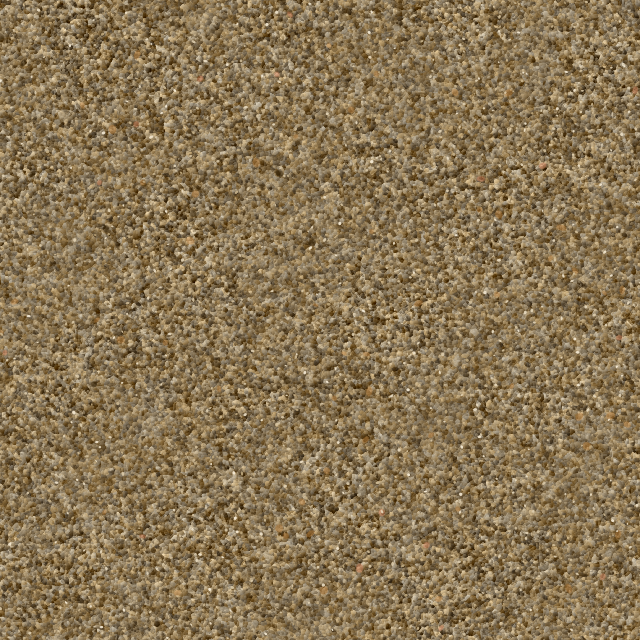
A Shadertoy shader for this texture:

```glsl
vec3 hash3(vec2 p) {
    vec3 q = fract(p.xyx * vec3(0.1031, 0.1030, 0.0973));
    q += dot(q, q.yxz + 33.33);
    return fract((q.xxy + q.yzz) * q.zyx);
}

float gradientDot(vec2 cell, vec2 offset) {
    float angle = 6.2832 * hash3(cell + 71.0).x;
    return dot(vec2(cos(angle), sin(angle)), offset);
}

float gradientNoise(vec2 p) {
    vec2 i = floor(p), f = fract(p);
    vec2 u = f * f * f * (f * (f * 6.0 - 15.0) + 10.0);
    float low = mix(gradientDot(i, f), gradientDot(i + vec2(1, 0), f - vec2(1, 0)), u.x);
    float high = mix(gradientDot(i + vec2(0, 1), f - vec2(0, 1)), gradientDot(i + 1.0, f - 1.0), u.x);
    return mix(low, high, u.y);
}

// Rotates and stretches an offset so that round shapes become ovals
vec2 ovalSpace(vec2 d, float turn, float stretch) {
    float a = 6.2832 * turn;
    return mat2(cos(a), sin(a), -sin(a), cos(a)) * d * vec2(stretch, 1.0 / stretch);
}

// Packed grains with soft borders: x is brightness, y is warmth
vec2 grains(vec2 p) {
    vec2 cell = floor(p), sum = vec2(0.0);
    float total = 0.0;
    for (int y = -1; y <= 1; y++)
    for (int x = -1; x <= 1; x++) {
        vec2 id = cell + vec2(x, y);
        vec3 place = hash3(id), look = hash3(id + 137.0);
        vec2 d = p - id - place.xy;
        vec2 oval = ovalSpace(d, place.z, 1.25);
        float weight = exp(-18.0 * dot(oval, oval)) + 1e-6;
        float facet = 0.3 * dot(d, vec2(-0.6, 0.8));
        sum += weight * vec2(look.x - 0.5 + facet, look.y - 0.5);
        total += weight;
    }
    return sum / total;
}

// Sparse ovals: x is coverage, yzw are random values of the topmost one
vec4 scatter(vec2 p, float chance, float radius, float softness) {
    vec2 cell = floor(p);
    vec4 top = vec4(0.0);
    for (int y = -1; y <= 1; y++)
    for (int x = -1; x <= 1; x++) {
        vec2 id = cell + vec2(x, y);
        vec3 place = hash3(id + 29.0), look = hash3(id + 311.0);
        vec2 d = ovalSpace(p - id - place.xy, place.z, 1.0 + 0.35 * look.y);
        float size = radius * mix(0.6, 1.25, look.z);
        float cover = 1.0 - smoothstep(size - softness, size + softness, length(d));
        cover *= step(hash3(id + 503.0).x, chance);
        if (cover > top.x) top = vec4(cover, look);
    }
    return top;
}

void mainImage(out vec4 fragColor, in vec2 fragCoord) {
    vec2 uv = fragCoord / iResolution.y;

    // Sand bed: two grain sizes, rougher in some patches than in others
    vec2 coarse = grains(uv * 140.0);
    vec2 fine = grains(uv * 245.0 + 40.0);
    float patchy = gradientNoise(uv * 5.0) + 0.5 * gradientNoise(uv * 13.0 + 9.0);
    float tone = (0.29 * coarse.x + 0.25 * fine.x) * (1.05 + 0.4 * patchy);
    tone += 0.05 * gradientNoise(uv * 45.0) + 0.04 * gradientNoise(uv * 90.0);
    vec3 color = vec3(0.535, 0.455, 0.325) + tone * vec3(1.0, 1.02, 1.0);
    color += (coarse.y + 0.5 * fine.y) * vec3(0.05, 0.0, -0.08);

    // Larger pebbles: grey, ochre, pink and dark brown
    vec4 pebble = scatter(uv * 24.0, 0.24, 0.125, 0.035);
    vec3 stone = mix(vec3(0.60, 0.55, 0.46), vec3(0.66, 0.49, 0.28), step(0.4, pebble.y));
    stone = mix(stone, vec3(0.72, 0.50, 0.36), step(0.7, pebble.y));
    stone = mix(stone, vec3(0.32, 0.25, 0.14), step(0.82, pebble.y));
    color = mix(color, stone + 0.5 * tone, 0.8 * pebble.x);

    // Bright quartz flecks, cream to white
    vec4 fleck = scatter(uv * 72.0 + 17.0, 0.23, 0.15, 0.07);
    vec3 quartz = mix(vec3(0.74, 0.65, 0.48), vec3(0.98, 0.94, 0.86), fleck.y * fleck.y);
    color = mix(color, quartz, 0.9 * fleck.x);

    fragColor = vec4(clamp(color, 0.0, 1.0), 1.0);
}
```
